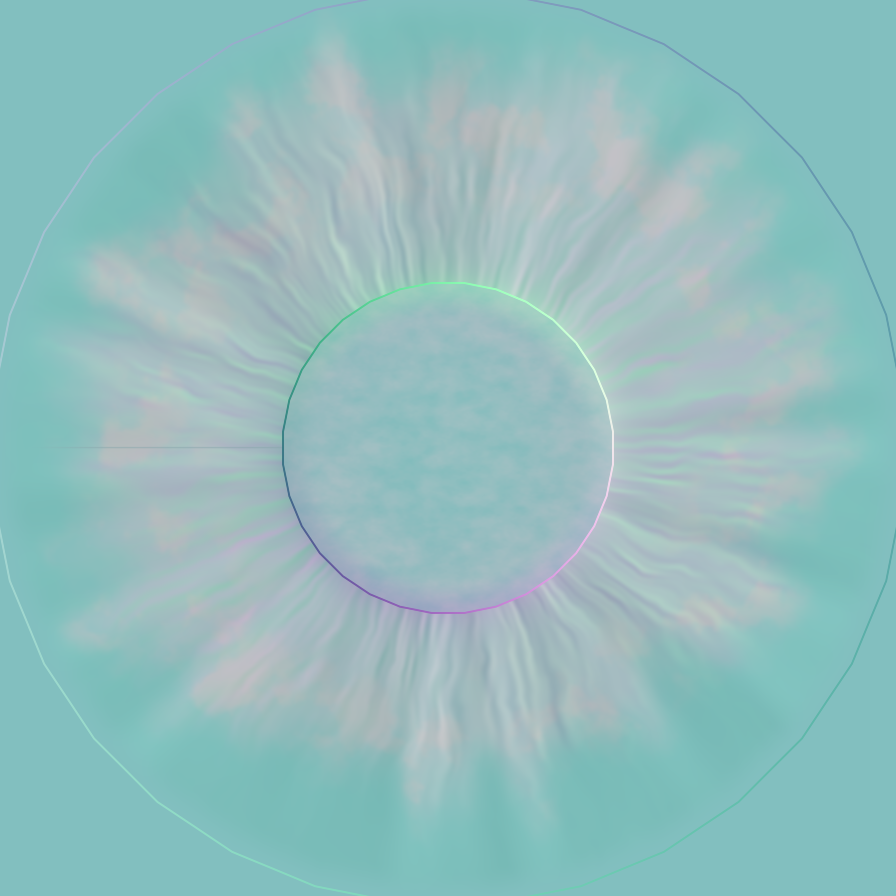
Reproduce this texture map procedurally as a WebGL 1 fragment shader.

```glsl
precision highp float;
// Pastel relief map of an eye iris: radial fibres around a flat pupil disc.

uniform vec2 u_resolution;

const float TAU = 6.2831853;
const float SIDES = 32.0;          // both rims are fine polygons
const float PUPIL_RADIUS = 0.370;  // canvas half-width is 1
const float OUTER_RADIUS = 1.022;
const float LINE_WIDTH = 0.0022;
const float FIBRE_STEP = 0.011;    // angular distance of the relief samples
const float FIBRE_GAIN = 0.50;
const float RADIAL_GAIN = 0.22;

const vec3 BACKGROUND = vec3(0.51, 0.75, 0.75);
const vec3 LIMBUS = vec3(0.49, 0.75, 0.735);
const vec3 IRIS = vec3(0.645, 0.740, 0.752);
const vec3 BLUSH = vec3(0.735, 0.735, 0.740);
const vec3 PUPIL_CORE = vec3(0.565, 0.745, 0.750);
const vec3 PUPIL_EDGE = vec3(0.615, 0.735, 0.755);
const vec3 TILT_X = vec3(0.75, 0.45, 0.42);   // tint of slopes facing right
const vec3 TILT_Y = vec3(-0.16, 0.55, -0.10); // tint of slopes facing up

float hash(vec2 p) {
  vec3 q = fract(vec3(p.xyx) * 0.1031);
  q += dot(q, q.yzx + 33.33);
  return fract((q.x + q.y) * q.z);
}

// Value noise whose x axis repeats after the given number of cells.
float noise(vec2 p, float period) {
  vec2 cell = floor(p);
  vec2 f = fract(p);
  f = f * f * (3.0 - 2.0 * f);
  float x0 = mod(cell.x, period);
  float x1 = mod(cell.x + 1.0, period);
  return mix(mix(hash(vec2(x0, cell.y)), hash(vec2(x1, cell.y)), f.x),
             mix(hash(vec2(x0, cell.y + 1.0)), hash(vec2(x1, cell.y + 1.0)), f.x), f.y);
}

float cloud(vec2 p) {
  float sum = 0.0;
  float weight = 0.5;
  for (int i = 0; i < 4; i++) {
    sum += weight * noise(p + 40.0, 997.0);
    p = mat2(1.6, 1.2, -1.2, 1.6) * p + 7.3;
    weight *= 0.5;
  }
  return sum / 0.9375;
}

// Height of the fibres in polar space, periodic around the eye.
float fibres(float angle, float r) {
  float turn = angle / TAU;
  float sum = 0.0;
  float count = 47.0;
  float weight = 0.46;
  for (int i = 0; i < 3; i++) {
    sum += weight * noise(vec2(turn * count, r * (3.0 + count * 0.035) + count), count);
    count = count * 2.0 + 5.0;
    weight *= 0.72;
  }
  return sum;
}

vec3 tilt(vec2 slope) {
  return slope.x * TILT_X + slope.y * TILT_Y;
}

float band(float d, float width) {
  return 1.0 - smoothstep(width * 0.4, width * 1.6, abs(d));
}

void main() {
  vec2 p = (2.0 * gl_FragCoord.xy - u_resolution) / min(u_resolution.x, u_resolution.y);
  float r = length(p);
  float angle = atan(p.y, p.x + 1e-6);
  vec2 outward = p / max(r, 0.001);
  vec2 around = vec2(-outward.y, outward.x);
  float sector = TAU / SIDES;
  float facet = mod(angle + 0.5 * sector, sector) - 0.5 * sector;
  float polyRadius = r * cos(facet) / cos(0.5 * sector);
  float soft = 1.5 / min(u_resolution.x, u_resolution.y);

  // Ragged iris field fading into the teal limbus
  float rays = noise(vec2(angle / TAU * 61.0, r * 1.5), 61.0);
  float mottle = cloud(p * 7.0);
  float limit = 0.80 + dot(outward, vec2(-0.02, 0.045)) + 0.16 * (rays - 0.5) + 0.16 * (mottle - 0.5);
  float field = 1.0 - smoothstep(limit - 0.13, limit + 0.13, r);
  float inDisc = 1.0 - smoothstep(OUTER_RADIUS - 0.08, OUTER_RADIUS, polyRadius);
  vec3 color = mix(BACKGROUND, LIMBUS, inDisc);
  color = mix(color, IRIS, field);
  float blush = smoothstep(0.46, 0.70, cloud(p * 11.0 + 5.0)) * smoothstep(0.42, 0.72, r);
  color = mix(color, BLUSH, 0.75 * blush * field);

  // Relief of the fibres, lit as a two-axis slope
  float bend = angle + 0.16 * (cloud(p * 5.0 + 19.0) - 0.5);
  float across = fibres(bend - FIBRE_STEP, r) - fibres(bend + FIBRE_STEP, r);
  float along = fibres(bend, r - 0.012) - fibres(bend, r + 0.012);
  float strength = mix(0.14, 1.0, field) * mix(1.0, 0.50, smoothstep(0.45, 0.85, r)) * inDisc;
  color += strength * tilt(around * across * FIBRE_GAIN + outward * along * RADIAL_GAIN);
  color += 0.05 * (rays - 0.5) * inDisc;

  // Soft directional glow around the pupil and the seam on its left
  float glow = exp(-max(r - PUPIL_RADIUS, 0.0) * 24.0);
  color += glow * tilt(outward * vec2(0.10, 0.14));
  float seam = band(p.y - 0.001, 0.0018) * smoothstep(-0.95, -0.75, p.x) * step(p.x, 0.0);
  color = mix(color, vec3(0.53, 0.65, 0.67), 0.5 * seam);

  // Pupil disc with faint grain and a tinted edge
  vec3 pupil = mix(PUPIL_CORE, PUPIL_EDGE, smoothstep(0.08, 0.36, r));
  float grain = cloud(p * vec2(24.0, 36.0)) - 0.5;
  pupil += vec3(0.14, 0.02, 0.03) * grain;
  pupil += tilt(outward * vec2(0.07, 0.14)) * smoothstep(0.29, 0.37, r);
  color = mix(color, pupil, 1.0 - smoothstep(-soft, soft, polyRadius - PUPIL_RADIUS));

  // Rim lines, tinted by the way they face
  vec3 innerRim = vec3(0.58, 0.69, 0.72) + tilt(outward * vec2(0.52, 0.52));
  vec3 outerRim = vec3(0.50, 0.72, 0.74) - tilt(outward * vec2(0.24, 0.23));
  color = mix(color, innerRim, 0.9 * band(polyRadius - PUPIL_RADIUS, LINE_WIDTH));
  color = mix(color, outerRim, 0.8 * band(polyRadius - OUTER_RADIUS, LINE_WIDTH));
  gl_FragColor = vec4(clamp(color, 0.0, 1.0), 1.0);
}
```
